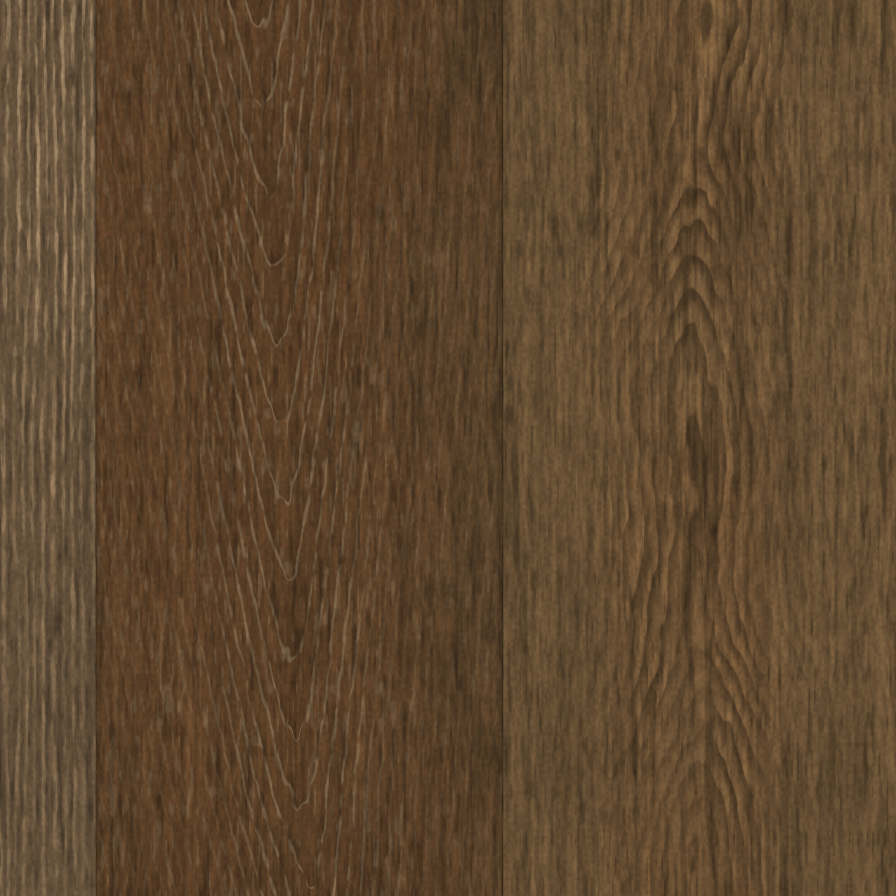
This texture is drawn by a Shadertoy shader. Its source:

```glsl
// Three dark oak floor planks with cathedral grain, pores and thin seams.

const float FIRST_SEAM = 0.107;     // x of the leftmost seam
const float PLANK_WIDTH = 0.454;
const float SEAM_HALF_WIDTH = 0.0009;
const float COMB_COUNT = 92.0;      // combed stripes across the canvas
const float VEE_SPACING = 0.087;    // height between nested vees
const float VEE_HALF_WIDTH = 0.0015;
const vec2 VEE_FORM = vec2(0.13, 6.5);    // roundness at the axis, slope far away
const float ARCH_SPACING = 0.095;
const vec2 ARCH_FORM = vec2(0.09, 6.0);
const float ARCH_CENTRE = 0.778;

const vec3 GREY_OAK = vec3(0.420, 0.338, 0.246);
const vec3 RED_OAK = vec3(0.346, 0.240, 0.146);
const vec3 OLIVE_OAK = vec3(0.402, 0.312, 0.205);
const vec3 DARK_STAIN = vec3(0.250, 0.188, 0.118);
const vec3 PALE_PORE = vec3(0.500, 0.420, 0.320);

float hash(vec2 p) {
    vec3 q = fract(p.xyx * 0.1031);
    q += dot(q, q.yzx + 33.33);
    return fract((q.x + q.y) * q.z);
}

float noise(vec2 p) {
    vec2 i = floor(p), f = fract(p);
    f = f * f * (3.0 - 2.0 * f);
    return mix(mix(hash(i), hash(i + vec2(1, 0)), f.x),
               mix(hash(i + vec2(0, 1)), hash(i + vec2(1, 1)), f.x), f.y);
}

float fbm(vec2 p) {
    float sum = 0.0, amp = 0.5;
    for (int i = 0; i < 4; i++) {
        sum += amp * noise(p);
        p = p * 2.03 + 17.1;
        amp *= 0.5;
    }
    return sum / 0.9375;
}

// Hyperbolic grain profile: x = height above the apex, y = slope.
vec2 grainRise(float dx, vec2 form) {
    float root = length(vec2(form.x, form.y * dx));
    return vec2(root - form.x, form.y * form.y * dx / root);
}

// Straight-grained plank with pale, combed stripes that fade downwards.
vec3 combedPlank(vec2 p) {
    float sway = 0.9 * noise(vec2(p.x * 45.0, p.y * 4.0)) + 0.15 * noise(p * vec2(90, 80));
    float stripe = 0.5 + 0.5 * sin(6.2832 * (p.x * COMB_COUNT + sway));
    float broken = noise(p * vec2(200, 48));
    float glow = mix(0.35, 1.0, smoothstep(0.1, 0.95, p.y));
    vec3 col = GREY_OAK * mix(0.90, 1.0, p.y) * (0.92 + 0.12 * stripe);
    return mix(col, PALE_PORE * 1.2, 0.75 * glow * smoothstep(0.68, 0.98, stripe * 0.65 + broken * 0.5));
}

// Reddish plank with nested vees outlined by pale broken lines.
vec3 veePlank(vec2 p, float pixel) {
    float dx = p.x - (0.345 - 0.06 * p.y) - 0.012 * (noise(vec2(p.y * 7.0, 3.0)) - 0.5);
    vec2 rise = grainRise(dx, VEE_FORM);
    float jag = 0.020 * (noise(p * vec2(130, 50)) - 0.5) + 0.035 * (fbm(p * vec2(8, 3)) - 0.5);
    float phase = fract((p.y - rise.x + jag) / VEE_SPACING - 0.11);
    float dist = abs(fract(phase + 0.5) - 0.5) * VEE_SPACING / length(vec2(1.0, rise.y));
    float line = 1.0 - smoothstep(VEE_HALF_WIDTH - pixel, VEE_HALF_WIDTH + pixel, dist);
    float nearAxis = 1.0 - smoothstep(0.04, 0.12, abs(dx));
    float broken = smoothstep(0.05, 0.55, noise(p * vec2(150, 75)));

    float edge = smoothstep(0.08, 0.25, dx);
    float stain = 0.45 * edge + 0.7 * (fbm(p * vec2(9, 6) + 4.0) - 0.42);
    vec3 col = mix(RED_OAK, OLIVE_OAK * 0.80, clamp(stain, 0.0, 1.0));
    col *= 1.0 - 0.14 * nearAxis * exp(-4.0 * phase);
    col = mix(col, PALE_PORE * 0.95, line * broken * mix(0.20, 0.72, nearAxis));

    // Scattered pale pores, then the dark stain along the right edge.
    float pore = smoothstep(0.68, 0.88, noise(p * vec2(290, 52) + 8.0));
    col = mix(col, PALE_PORE * 0.9, 0.40 * pore * (1.0 - 0.6 * edge));
    float blotch = smoothstep(0.48, 0.75, fbm(p * vec2(45, 13)));
    return mix(col, DARK_STAIN, 0.55 * blotch * smoothstep(0.10, 0.24, dx));
}

// Olive plank with irregular arches and closed ovals along one axis.
vec3 archPlank(vec2 p) {
    float dx = p.x - ARCH_CENTRE + 0.04 * (fbm(vec2(p.y * 5.0, 9.0)) - 0.5);
    float along = p.y + 0.12 * sin(13.0 * p.y - 2.55);
    float warp = 0.19 * (fbm(p * vec2(17, 6)) - 0.5) + 0.03 * (noise(p * vec2(130, 40)) - 0.5);
    float phase = fract((along + grainRise(dx, ARCH_FORM).x + warp) / ARCH_SPACING);
    float band = smoothstep(0.2, 0.85, phase) * (1.0 - smoothstep(0.88, 1.0, phase));
    float nearAxis = 1.0 - smoothstep(0.04, 0.14, abs(dx));

    vec3 col = mix(OLIVE_OAK, RED_OAK * 1.12, 0.5 * nearAxis * fbm(p * vec2(12, 5)));
    float patchy = smoothstep(0.2, 0.75, noise(p * vec2(22, 7) + 5.0));
    col *= 1.0 + mix(0.04, 0.36, nearAxis) * mix(0.35, 1.0, patchy) * (0.35 - band);

    // Thin dark mineral streaks, denser near the axis and the right edge.
    float streak = smoothstep(0.56, 0.80, fbm(p * vec2(85, 6) + 2.0));
    float density = 0.30 + 0.30 * nearAxis + 0.35 * smoothstep(0.88, 1.0, p.x);
    return mix(col, DARK_STAIN, density * streak);
}

void mainImage(out vec4 fragColor, in vec2 fragCoord) {
    vec2 p = fragCoord / iResolution.xy;
    float pixel = 1.0 / iResolution.y;
    float plank = floor((p.x - FIRST_SEAM) / PLANK_WIDTH);

    vec3 col = plank < 0.0 ? combedPlank(p) : plank < 1.0 ? veePlank(p, pixel) : archPlank(p);

    // Fine fibres, short flecks and soft unevenness shared by all planks.
    vec2 q = p + plank * 3.7 + 5.0;
    float fibre = noise(q * vec2(210, 7)) + 0.9 * noise(q * vec2(330, 55)) - 0.95;
    float fleck = smoothstep(0.62, 0.9, noise(q * vec2(310, 38) + 40.0));
    col *= 1.0 + 0.22 * fibre - 0.15 * fleck + 0.09 * (fbm(q * vec2(6, 4)) - 0.5);
    col *= 1.02 + 0.15 * (noise(q * vec2(380, 260)) - 0.5);

    // Thin dark seams with a soft shadow.
    float seam = abs(fract((p.x - FIRST_SEAM) / PLANK_WIDTH + 0.5) - 0.5) * PLANK_WIDTH;
    float worn = mix(0.5, 1.0, noise(p * vec2(5, 60)));
    col *= 1.0 - 0.27 * worn * (1.0 - smoothstep(SEAM_HALF_WIDTH - pixel, SEAM_HALF_WIDTH + pixel, seam));
    col *= 1.0 - 0.10 * exp(-seam * 180.0);

    fragColor = vec4(col, 1.0);
}
```
